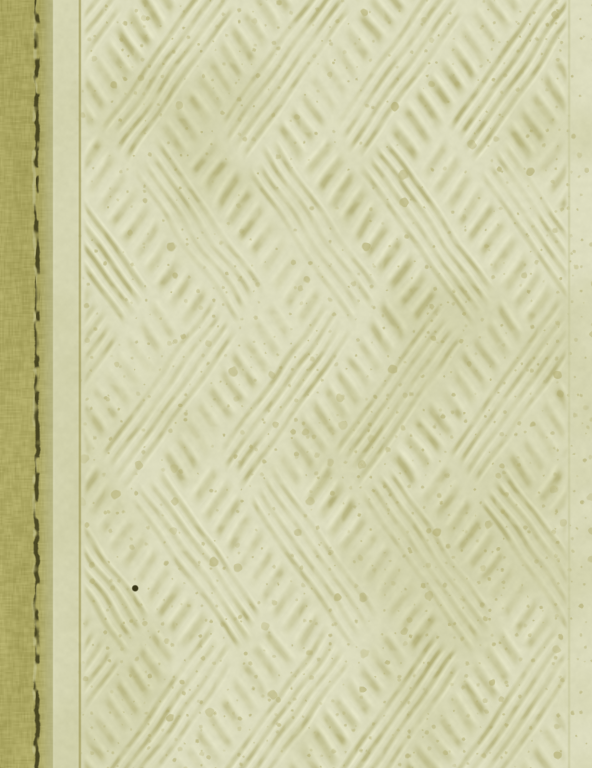
Reproduce this pattern procedurally as a Shadertoy shader.

```glsl
#define PAPER vec3(0.865, 0.865, 0.745)
#define SHADE vec3(0.79, 0.79, 0.62)
#define GROOVE vec3(0.66, 0.64, 0.40)
#define CLOTH vec3(0.67, 0.65, 0.38)
#define INK vec3(0.22, 0.21, 0.09)
#define REPEAT vec2(0.150, 0.2125)
#define ORIGIN vec2(0.277, 0.407)
#define LONG_RIBS 4.0
#define SHORT_RIBS 2.5
#define PANEL_LEFT 0.107
#define PANEL_RIGHT 0.741
#define HINGE 0.048

float hash(vec2 p) {
    vec3 q = fract(p.xyx * 0.1031);
    q += dot(q, q.yzx + 33.33);
    return fract((q.x + q.y) * q.z);
}

float noise(vec2 p) {
    vec2 c = floor(p), f = fract(p);
    f = f * f * (3.0 - 2.0 * f);
    return mix(mix(hash(c), hash(c + vec2(1, 0)), f.x),
               mix(hash(c + vec2(0, 1)), hash(c + vec2(1, 1)), f.x), f.y);
}

float fbm(vec2 p) {
    float sum = 0.0, gain = 0.5;
    for (int k = 0; k < 4; k++) {
        sum += gain * noise(p);
        p = p * 2.03 + 17.3;
        gain *= 0.5;
    }
    return sum / 0.9375;
}

// Opaque inside a vertical bar, soft by the pixel size
float bar(float x, float center, float halfWidth, float soft) {
    return 1.0 - smoothstep(halfWidth - soft, halfWidth + soft, abs(x - center));
}

// Stepped herringbone: x = groove depth, y = lit ridge, z = strip seed
vec3 weave(vec2 p) {
    vec2 g = (p - ORIGIN) / REPEAT;
    vec2 skew = 2.0 * vec2(g.x - g.y, g.x + g.y);
    vec2 cell = floor(skew);
    bool rising = mod(cell.y - cell.x, 8.0) < 4.0;

    // Each strip is one cell across and four along
    float strip = rising ? cell.x : cell.y;
    float across = rising ? fract(skew.x) : fract(skew.y);
    float along = rising ? mod(skew.y - cell.x, 8.0) : mod(cell.y - skew.x, 8.0) - 3.0;
    float row = floor((cell.y - cell.x) / 4.0);
    float seed = hash(vec2(strip, row) + 50.0);

    bool isLong = mod(strip, 2.0) < 0.5;
    float ribs = isLong ? across * LONG_RIBS : along * SHORT_RIBS;
    float t = fract(ribs);
    float span = isLong ? along / 4.0 : across;
    float margin = isLong ? 0.07 : 0.24;
    float cut = 0.06 * hash(vec2(floor(ribs), seed * 91.0));
    float ends = smoothstep(cut, cut + margin, span) * smoothstep(1.0 - cut, 1.0 - cut - margin, span);
    float groove = (1.0 - smoothstep(0.04, 0.36, abs(t - 0.42))) * ends;
    float ridge = (1.0 - smoothstep(0.0, 0.22, abs(t - 0.80))) * ends;
    return vec3(groove, ridge, seed);
}

// Round brown spots in three sizes, gathered in drifts
float foxing(vec2 p, float soft) {
    float spots = 0.0;
    for (int k = 0; k < 3; k++) {
        float scale = 24.0 + 17.0 * float(k);
        vec2 q = p * scale + 7.7 * float(k), id = floor(q);
        vec2 center = 0.25 + 0.5 * vec2(hash(id + 3.1), hash(id + 71.7));
        float radius = mix(0.05, 0.15, pow(hash(id + 29.3), 2.0));
        float chance = 0.12 + 0.45 * noise(id / scale * 5.0);
        float present = step(hash(id + 11.9), chance);
        float d = length(fract(q) - center) + 0.06 * (noise(q * 9.0) - 0.5) - radius;
        float spot = 1.0 - smoothstep(-soft * scale, soft * scale, d);
        spots = max(spots, spot * present * mix(0.35, 0.85, hash(id + 5.5)));
    }
    return spots;
}

void mainImage(out vec4 fragColor, in vec2 fragCoord) {
    vec2 p = fragCoord / iResolution.y;
    float px = 1.0 / iResolution.y;
    float soft = max(px, 0.0012);
    float grain = fbm(p * 150.0) - 0.5;
    float stain = fbm(p * 7.0 + 4.0);

    // Embossed panel with uneven wear
    vec2 wobble = vec2(noise(p * 22.0), noise(p * 22.0 + 40.0)) - 0.5;
    vec3 relief = weave(p + 0.005 * wobble);
    float panel = smoothstep(PANEL_LEFT, PANEL_LEFT + 0.008, p.x)
                * smoothstep(PANEL_RIGHT, PANEL_RIGHT - 0.008, p.x);
    float wear = mix(0.35, 1.0, smoothstep(0.25, 0.7, fbm(p * 16.0 + 9.0))) * mix(0.65, 1.0, relief.z);
    float rubbed = smoothstep(0.35, 0.7, noise(p * 55.0));
    vec3 color = mix(PAPER, SHADE, 0.55 * smoothstep(0.42, 0.75, stain));
    color = mix(color, SHADE, 0.75 * panel * wear * sqrt(relief.x));
    color = mix(color, GROOVE, 0.65 * panel * wear * relief.x * relief.x * mix(0.35, 1.0, rubbed));
    color += 0.035 * panel * relief.y * wear;
    color = mix(color, GROOVE + 0.04, 0.75 * foxing(p, soft) * smoothstep(0.09, 0.12, p.x));
    float inkSpot = length(p - vec2(0.176, 0.234)) - 0.004;
    color = mix(color, INK, 1.0 - smoothstep(-soft, soft, inkSpot));

    // Border creases
    color = mix(color, SHADE, 0.4 * bar(p.x, 0.086, 0.016, 0.003));
    color = mix(color, GROOVE, 0.85 * bar(p.x, 0.104, 0.0015, soft));
    color = mix(color, SHADE, 0.7 * bar(p.x, PANEL_RIGHT, 0.0015, soft));

    // Cloth spine, lighter shoulder and frayed hinge
    float threads = noise(p * vec2(500.0, 90.0)) + noise(p * vec2(90.0, 500.0)) - 1.0;
    vec3 cloth = CLOTH + 0.05 * threads + 0.06 * (fbm(p * vec2(30.0, 5.0)) - 0.5);
    cloth = mix(cloth, SHADE - 0.06, 0.65 * smoothstep(HINGE, 0.068, p.x));
    color = mix(cloth, color, smoothstep(0.069 - soft, 0.069 + soft, p.x));
    float fray = p.x - HINGE + 0.006 * (fbm(p * vec2(20.0, 70.0)) - 0.5);
    float torn = smoothstep(0.25, 0.6, noise(p * vec2(160.0, 85.0)));
    color = mix(color, INK, 0.85 * torn * bar(fray, 0.0, 0.0028, 0.0015));
    color = mix(color, SHADE, 0.5 * (1.0 - torn) * bar(fray, -0.003, 0.002, 0.0015));

    fragColor = vec4(clamp(color + 0.035 * grain, 0.0, 1.0), 1.0);
}
```
